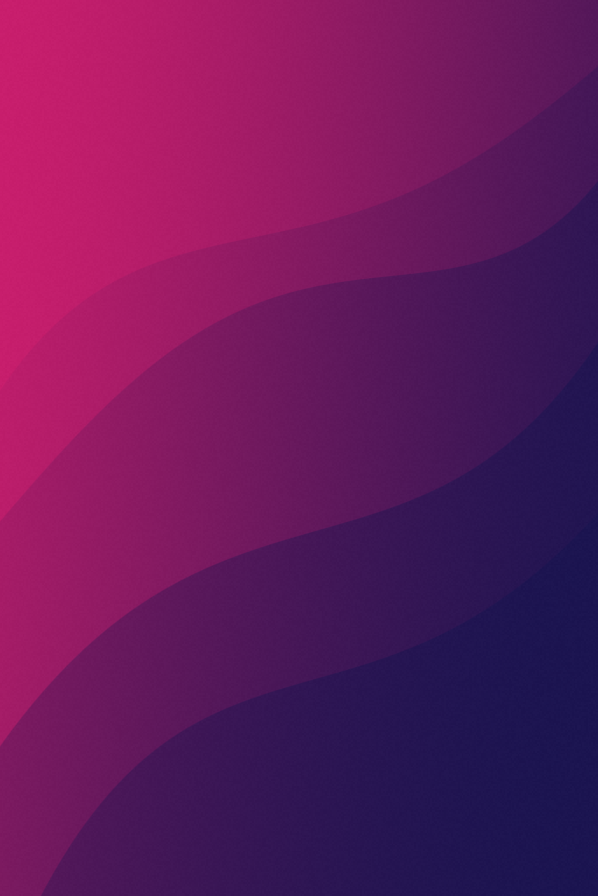
Reproduce this background procedurally as a Shadertoy shader.

```glsl
const vec3 NAVY = vec3(0.106, 0.080, 0.315);
const vec3 MAGENTA = vec3(0.800, 0.118, 0.428);

const int WAVES = 4;
// Wave heights at x = 0, 1/4, 1/2, 3/4; the height at x = 1 is in WAVE_END
const vec4 WAVE_HEIGHT[WAVES] = vec4[WAVES](
    vec4(0.564, 0.704, 0.746, 0.807),
    vec4(0.418, 0.590, 0.676, 0.700),
    vec4(0.167, 0.332, 0.402, 0.461),
    vec4(-0.100, 0.158, 0.237, 0.296));
const float WAVE_END[WAVES] = float[WAVES](0.926, 0.798, 0.618, 0.427);

// Darkness at the left edge and horizontal falloff of each layer
const vec2 TOP_SHADE = vec2(0.0, 1.0);
const vec2 LAYER_SHADE[WAVES] = vec2[WAVES](
    vec2(0.15, 0.97), vec2(0.35, 0.95), vec2(0.64, 0.82), vec2(0.86, 0.75));
const float VERTICAL_FALLOFF = 0.08;
const float RAMP_START = -0.15;
const float RAMP_END = 1.70;

const vec2 GRAIN_CELLS = vec2(342.0, 512.0);
const float GRAIN_STRENGTH = 0.012;

float hash(vec2 p) {
    vec3 q = fract(vec3(p.xyx) * 0.1031);
    q += dot(q, q.yzx + 33.33);
    return fract((q.x + q.y) * q.z);
}

// Quartic curve through five evenly spaced heights
float waveCurve(float x, vec4 heights, float endHeight) {
    float t = 4.0 * x;
    float a = t - 1.0, b = t - 2.0, c = t - 3.0, d = t - 4.0;
    vec4 weights = vec4(a * b * c * d / 24.0, -t * b * c * d / 6.0,
                        t * a * c * d / 4.0, -t * a * b * d / 6.0);
    return dot(weights, heights) + endHeight * t * a * b * c / 24.0;
}

vec3 layerColor(vec2 uv, vec2 shade) {
    float darkness = shade.x + shade.y * uv.x + VERTICAL_FALLOFF * (1.0 - uv.y);
    return mix(MAGENTA, NAVY, smoothstep(RAMP_START, RAMP_END, darkness));
}

void mainImage(out vec4 fragColor, in vec2 fragCoord) {
    vec2 uv = fragCoord / iResolution.xy;
    vec3 color = layerColor(uv, TOP_SHADE);

    // Stack the waves from back to front
    for (int i = 0; i < WAVES; i++) {
        float depth = waveCurve(uv.x, WAVE_HEIGHT[i], WAVE_END[i]) - uv.y;
        float edge = 0.7 * fwidth(depth);
        float cover = smoothstep(-edge, edge, depth);
        color = mix(color, layerColor(uv, LAYER_SHADE[i]), cover);
    }

    // Fine cellular grain
    color += GRAIN_STRENGTH * (hash(floor(uv * GRAIN_CELLS)) - 0.5);
    fragColor = vec4(color, 1.0);
}
```
